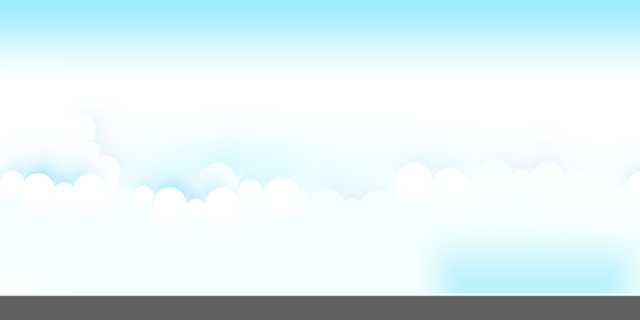
Write a Shadertoy shader that draws this background.

```glsl
const vec3 WHITE = vec3(1.0);
const vec3 PALE = vec3(0.945, 1.0, 1.0);

float glow(vec2 p, vec2 center, vec2 size) {
    vec2 q = (p - center) / size;
    return exp(-dot(q, q));
}

// Row of alternating puffs: shaded on the outer side, dissolving on the inner one
void cloudBank(inout vec3 col, vec2 p, vec2 start, vec2 stride, float dip,
               vec2 radii, int count, vec3 shade, float opacity) {
    float dist = 10.0;
    vec2 nearest = start;
    for (int i = 0; i < count; i++) {
        vec2 center = start + stride * float(i);
        center.y -= dip * sin(float(i) * 0.785);
        float d = length(p - center) - (i % 2 == 0 ? radii.x : radii.y);
        if (d < dist) {
            dist = d;
            nearest = center;
        }
    }
    vec2 outward = normalize(vec2(-stride.y, stride.x));
    float facing = dot(normalize(p - nearest + 1e-5), outward);
    float outer = smoothstep(-0.2, 0.7, facing);
    vec2 middle = start + stride * float(count - 1) * 0.5;
    float along = dot(p - middle, normalize(stride));
    float window = exp(-along * along / 0.016);

    float away = max(dist, 0.0);
    vec3 outside = mix(col, WHITE, opacity * (1.0 - outer) * exp(-away * 32.0));
    outside = mix(outside, shade, outer * window * exp(-away * 28.0));
    vec3 inside = mix(col, WHITE, opacity);
    float aa = 1.0 / iResolution.y;
    col = mix(inside, outside, smoothstep(-aa, aa, dist));
}

void mainImage(out vec4 fragColor, in vec2 fragCoord) {
    vec2 p = fragCoord / iResolution.xy * vec2(2.0, 1.0);
    float aa = 1.0 / iResolution.y;

    // Sky and curved haze
    vec3 col = mix(WHITE, vec3(0.6, 0.93, 1.0), smoothstep(0.73, 1.02, p.y));
    float bend = p.y + 0.09 * (p.x - 0.9) * (p.x - 0.9);
    col = mix(col, PALE, smoothstep(0.67, 0.47, bend));
    col = mix(col, vec3(0.88, 0.99, 1.0), 0.6 * glow(p, vec2(0.74, 0.49), vec2(0.25, 0.1)));

    // White light on the left and in the lower corner
    col = mix(col, WHITE, glow(p, vec2(0.06, 0.57), vec2(0.2, 0.1)));
    col = mix(col, WHITE, smoothstep(0.3, 0.0, length((p - vec2(0.0, 0.08)) * vec2(1.0, 1.8))));

    // Blue pool and the large dome around it
    float dome = length(p - vec2(1.667, 0.206)) - 0.325;
    float pool = smoothstep(1.08, 1.38, p.x) * smoothstep(0.32, 0.07, p.y);
    pool *= smoothstep(0.06, -0.1, dome);
    col = mix(col, vec3(0.72, 0.94, 1.0), pool);
    float domeLight = smoothstep(aa, -aa, dome) * smoothstep(1.6, 1.8, p.x);
    col = mix(col, WHITE, 0.6 * domeLight * smoothstep(0.2, 0.4, p.y));

    // Clouds, far to near
    cloudBank(col, p, vec2(0.247, 0.596), vec2(0.039, -0.066), 0.0,
              vec2(0.052, 0.026), 3, vec3(0.9, 0.96, 1.0), 0.95);
    cloudBank(col, p, vec2(0.039, 0.432), vec2(0.081, 0.0), 0.036,
              vec2(0.035, 0.052), 4, vec3(0.7, 0.9, 1.0), 1.0);
    cloudBank(col, p, vec2(0.682, 0.432), vec2(0.099, 0.0), 0.044,
              vec2(0.058, 0.039), 3, vec3(0.84, 0.97, 1.0), 0.95);
    cloudBank(col, p, vec2(0.448, 0.391), vec2(0.082, 0.0), 0.04,
              vec2(0.029, 0.052), 4, vec3(0.7, 0.91, 1.0), 1.0);
    cloudBank(col, p, vec2(1.021, 0.359), vec2(0.079, 0.0), 0.008,
              vec2(0.054, 0.028), 3, vec3(0.89, 0.96, 0.99), 0.15);
    cloudBank(col, p, vec2(1.294, 0.4375), vec2(0.112, 0.0), 0.03,
              vec2(0.055, 0.06), 2, vec3(0.89, 0.97, 1.0), 0.9);
    cloudBank(col, p, vec2(1.547, 0.448), vec2(0.083, 0.0), 0.006,
              vec2(0.052, 0.029), 4, vec3(0.93, 0.95, 1.0), 0.6);
    cloudBank(col, p, vec2(2.01, 0.414), vec2(0.1, 0.0), 0.0,
              vec2(0.052), 1, vec3(0.89, 0.97, 1.0), 0.95);

    // Bottom bar with a light rim
    col = mix(col, vec3(0.98, 1.0, 1.0), smoothstep(0.083 + aa, 0.083 - aa, p.y));
    col = mix(col, vec3(0.38), smoothstep(0.0755 + aa, 0.0755 - aa, p.y));
    fragColor = vec4(col, 1.0);
}
```
